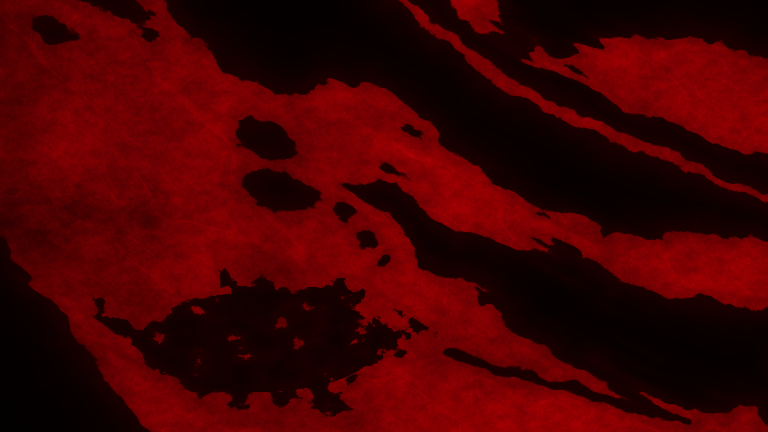
This background is drawn by a WebGL 2 fragment shader. Its source:

```glsl
#version 300 es
precision highp float;
uniform vec2 u_resolution;
out vec4 outColor;

const float VIEW_HEIGHT = 4.32;      // canvas height in drawing units
const float EDGE_ROUGHNESS = 0.17;
const float FINE_ROUGHNESS = 0.07;
const float DRY_BRUSH = 0.36;
const float GLOW_FALLOFF = 4.5;
const vec2 STROKE_DIR = vec2(0.9, -0.436);
const vec3 BLACK = vec3(0.012, 0.0, 0.0);
const vec3 GLOW = vec3(0.105, 0.0, 0.0);
const vec3 RED = vec3(1.0, 0.0, 0.016);

// Outlines of the large paint and shadow areas
const vec2 MASS[16] = vec2[16](
  vec2(-.2, 4.52), vec2(1.5, 4.52), vec2(1.9, 3.94), vec2(2.45, 3.56),
  vec2(2.9, 3.35), vec2(3.35, 3.54), vec2(3.9, 3.4), vec2(4.3, 3.04),
  vec2(4.8, 2.64), vec2(5.25, 2.29), vec2(6.0, 1.94), vec2(6.5, 1.96),
  vec2(7.15, 1.99), vec2(7.9, 1.84), vec2(7.9, -.2), vec2(-.2, -.2));
const vec2 CHANNEL[16] = vec2[16](
  vec2(3.38, 2.5), vec2(3.98, 2.52), vec2(4.25, 2.2), vec2(4.55, 2.0),
  vec2(5.3, 1.89), vec2(6.4, 1.45), vec2(7.0, 1.33), vec2(7.9, 1.22),
  vec2(7.9, -.2), vec2(7.55, .22), vec2(6.9, .18), vec2(6.0, .54),
  vec2(5.15, .97), vec2(4.8, 1.47), vec2(4.2, 1.66), vec2(3.88, 2.18));
const vec2 LAKE[16] = vec2[16](
  vec2(-.05, 2.16), vec2(.7, 1.76), vec2(1.65, 1.26), vec2(2.22, 1.4),
  vec2(2.2, 1.87), vec2(3.0, 1.62), vec2(3.55, 1.47), vec2(4.5, .9),
  vec2(4.46, .7), vec2(3.85, .76), vec2(3.4, .37), vec2(3.55, .14),
  vec2(2.35, .12), vec2(1.6, .57), vec2(.85, 1.24), vec2(.3, 1.77));
const vec2 UPPER_ARM[16] = vec2[16](
  vec2(4.35, 4.42), vec2(4.8, 4.42), vec2(5.1, 4.12), vec2(5.6, 3.84),
  vec2(6.0, 3.9), vec2(6.8, 3.96), vec2(7.4, 3.82), vec2(7.9, 3.67),
  vec2(7.9, 2.77), vec2(7.3, 2.82), vec2(6.9, 3.0), vec2(6.4, 3.17),
  vec2(6.0, 3.42), vec2(5.6, 3.64), vec2(5.1, 3.92), vec2(4.6, 4.17));
// Dark blots: centre, radii
const vec4 BLOTS[11] = vec4[11](
  vec4(.55, 4.02, .25, .11), vec4(1.46, 3.98, .12, .06), vec4(1.08, 4.3, .5, .12),
  vec4(2.68, 2.94, .34, .17), vec4(2.8, 2.42, .38, .19), vec4(3.45, 2.2, .12, .08),
  vec4(3.66, 1.9, .09, .07), vec4(3.82, 1.7, .05, .08), vec4(4.1, 2.99, .13, .04),
  vec4(3.9, 2.65, .14, .04), vec4(4.92, 1.34, .17, .08));
// Centres of the dry, streaky brush ends
const vec2 DRY_ENDS[4] = vec2[4](vec2(5.6, 1.95), vec2(5.4, 3.9), vec2(6.4, .4), vec2(.6, 1.3));

float hash(vec2 p) {
  vec3 q = fract(vec3(p.xyx) * 0.1031);
  q += dot(q, q.yzx + 33.33);
  return fract((q.x + q.y) * q.z);
}
float noise(vec2 p) {
  vec2 i = floor(p), f = fract(p);
  f = f * f * (3.0 - 2.0 * f);
  return mix(mix(hash(i), hash(i + vec2(1, 0)), f.x),
             mix(hash(i + vec2(0, 1)), hash(i + 1.0), f.x), f.y);
}
float fbm(vec2 p) {
  float sum = 0.0, amp = 0.5;
  for (int i = 0; i < 5; i++) {
    sum += amp * noise(p);
    p = mat2(1.6, 1.2, -1.2, 1.6) * p + 7.3;
    amp *= 0.5;
  }
  return sum;
}
float polygon(vec2 p, vec2 v[16]) {
  float d = 1e6, side = 1.0;
  for (int i = 0; i < 16; i++) {
    vec2 a = v[i], e = v[(i + 15) % 16] - a, w = p - a;
    vec2 b = w - e * clamp(dot(w, e) / dot(e, e), 0.0, 1.0);
    d = min(d, dot(b, b));
    bvec3 c = bvec3(w.y >= 0.0, w.y < e.y, e.x * w.y > e.y * w.x);
    if (all(c) || !any(c)) side = -side;
  }
  return side * sqrt(d);
}
float taper(vec2 p, vec2 a, vec2 b, float ra, float rb) {
  float t = clamp(dot(p - a, b - a) / dot(b - a, b - a), 0.0, 1.0);
  return length(p - mix(a, b, t)) - mix(ra, rb, t);
}

// Signed distance to the paint, negative inside
float paint(vec2 point) {
  vec2 along = vec2(dot(point, STROKE_DIR), dot(point, vec2(-STROKE_DIR.y, STROKE_DIR.x)));
  vec2 p = point + EDGE_ROUGHNESS * (vec2(fbm(point * 4.0), fbm(point * 4.0 + 31.0)) - 0.48);
  float fine = FINE_ROUGHNESS * (fbm(along * vec2(9.0, 18.0)) - 0.48);
  float dry = 0.08;
  for (int i = 0; i < 4; i++) {
    vec2 q = point - DRY_ENDS[i];
    dry += exp(-3.0 * dot(q, q));
  }
  float streak = DRY_BRUSH * dry * (noise(along * vec2(1.6, 13.0)) - 0.5) + fine;

  // Main mass with its cut-outs
  float d = polygon(p, MASS) + streak;
  vec2 q = (point - vec2(2.6, 0.9)) / vec2(1.2, 0.5);
  float specks = fbm(point * vec2(5.0, 6.5) + 4.0) - 0.67 + 0.15 * dot(q, q) * step(1.0, dot(q, q));
  float lake = max(polygon(p, LAKE) + fine, min(specks, 0.1) * 0.4);
  d = max(d, -lake);
  d = max(d, -polygon(p, CHANNEL) + streak);
  d = max(d, -dot(p - vec2(0.0, 1.97), vec2(0.797, 0.604)) + streak * 0.5);
  d = max(d, -taper(p, vec2(4.45, .8), vec2(6.9, .08), .05, .035) + streak * 0.3);
  for (int i = 0; i < 11; i++) {
    vec2 b = mat2(0.94, 0.34, -0.34, 0.94) * (p - BLOTS[i].xy);
    d = max(d, (1.0 - length(b / BLOTS[i].zw)) * BLOTS[i].w + fine);
  }

  // Upper arm and the thin thread beside it
  d = min(d, polygon(p, UPPER_ARM) + streak);
  float thread = taper(p, vec2(3.93, 4.37), vec2(5.05, 3.5), .025, .075);
  thread = min(thread, taper(p, vec2(5.05, 3.5), vec2(6.2, 2.92), .07, .055));
  thread = min(thread, taper(p, vec2(6.2, 2.92), vec2(7.75, 2.32), .06, .03));
  return min(d, thread + fine * 0.7);
}

void main() {
  float pixel = VIEW_HEIGHT / u_resolution.y;
  vec2 p = gl_FragCoord.xy * pixel;
  float d = paint(p);

  // Mottled paint with grain and faint scratches
  float tone = mix(0.39, 0.51, smoothstep(0.3, 4.2, p.x));
  tone += 0.3 * (fbm(p * 1.4 + 2.0) - 0.48) + 0.17 * (fbm(p * vec2(9.0, 13.0)) - 0.48);
  tone += 0.07 * (noise(p * 45.0) - 0.5);
  float scratch = abs(noise(mat2(0.8, 0.6, -0.6, 0.8) * p * vec2(1.3, 4.0)) - 0.5);
  tone += 0.05 * smoothstep(0.025, 0.0, scratch);
  tone *= 0.8 + 0.2 * smoothstep(0.0, 0.7, p.x);
  tone *= 0.84 + 0.16 * smoothstep(0.0, 0.16, -d);

  vec3 shadow = BLACK + GLOW * exp(-GLOW_FALLOFF * max(d, 0.0));
  float cover = 1.0 - smoothstep(-pixel, pixel, d);
  outColor = vec4(mix(shadow, RED * tone, cover), 1.0);
}
```
